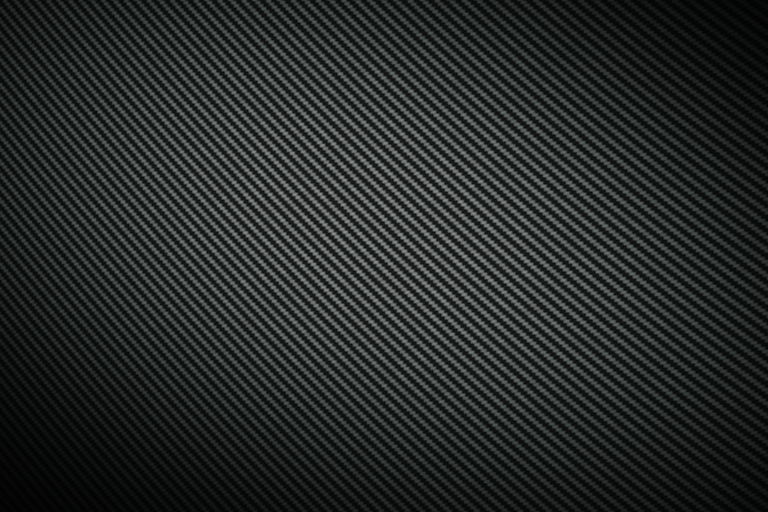
Reproduce this texture procedurally as a Shadertoy shader.

```glsl
// Dark carbon fibre twill weave under a soft central light.

float hash(vec2 cell) {
    return fract(sin(dot(cell, vec2(12.99, 78.23))) * 4375.5);
}

// Brightness of the two-over, two-under weave; four threads per repeat.
float twill(vec2 repeats) {
    vec2 thread = repeats * 4.0;
    vec2 cell = floor(thread);
    vec2 across = fract(thread) - 0.5;

    // Pale weft floats run over two columns and step down to the right.
    float weft = mod(thread.x + cell.y, 4.0);
    if (weft < 2.15) {
        float bulge = sin(3.14159 * clamp(weft / 2.15, 0.0, 1.0));
        float ridge = 1.0 - 1.1 * across.y * across.y;
        float wear = mix(0.92, 1.06, hash(vec2(floor((thread.x + cell.y) / 4.0), cell.y)));
        return mix(0.22, 0.56, sqrt(bulge)) * ridge * wear;
    }

    // Shadowed warp floats fill the gaps between the pale bands.
    float warp = mod(thread.y + cell.x, 4.0) - 2.0;
    float bulge = sin(3.14159 * clamp(warp * 0.5, 0.0, 1.0));
    return mix(0.045, 0.12, bulge) * (1.0 - 1.8 * across.x * across.x);
}

// Columns widen to the right, bending the diagonals; the cloth is turned a little.
vec2 clothRepeats(vec2 uv) {
    float turn = 8.0 * uv.x + 3.0 * uv.y;
    float columns = 58.0 * uv.x + 14.0 * uv.x * (1.0 - uv.x);
    return vec2(columns + turn, 40.0 * uv.y - turn);
}

void mainImage(out vec4 fragColor, in vec2 fragCoord) {
    // Average a 4 by 4 grid of samples to soften the thread edges.
    float footprint = max(1.0, iResolution.y / 270.0);
    float weave = 0.0;
    for (int i = 0; i < 16; i++) {
        vec2 offset = ((vec2(i % 4, i / 4) + 0.5) / 4.0 - 0.5) * footprint;
        weave += twill(clothRepeats((fragCoord + offset) / iResolution.xy)) / 16.0;
    }

    // Broad oval light, stretched from upper left to lower right.
    vec2 fromLight = fragCoord / iResolution.xy - vec2(0.48, 0.57);
    float falloff = dot(fromLight, fromLight) + 0.5 * fromLight.x * fromLight.y;
    float light = exp(-5.9 * pow(falloff, 1.3));

    vec3 tint = mix(vec3(0.86, 1.0, 0.93), vec3(0.96, 1.0, 0.98), light);
    fragColor = vec4(tint * (weave * light + 0.006), 1.0);
}
```
